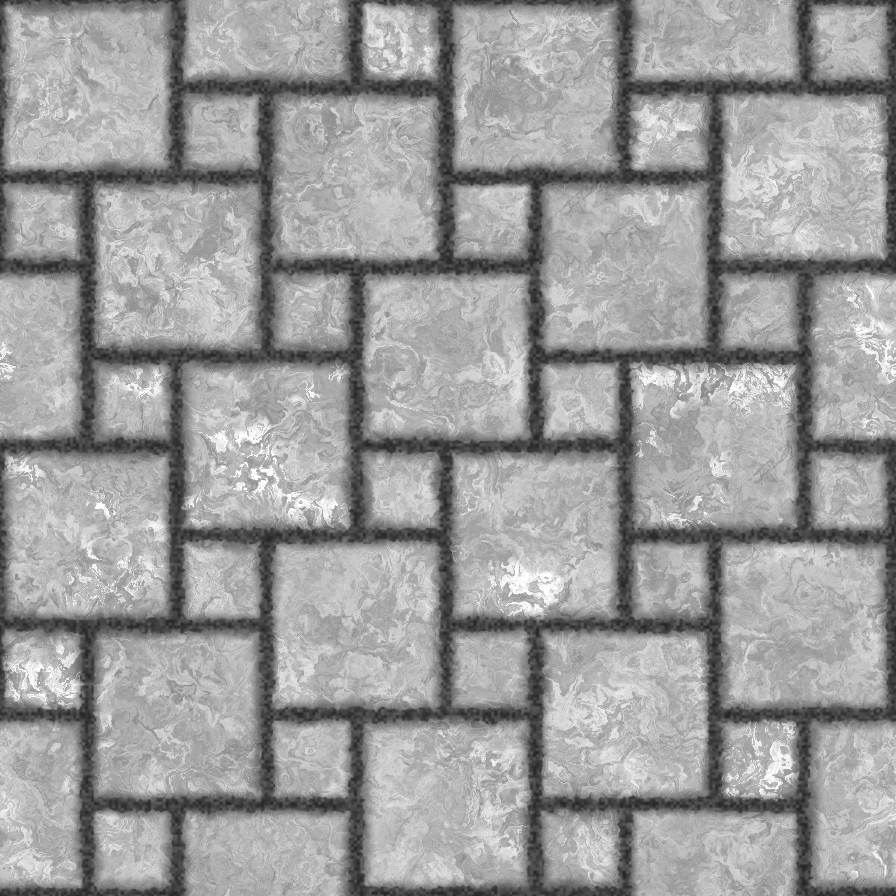
Write a WebGL 2 fragment shader that draws this texture.

```glsl
#version 300 es
precision highp float;
// Seamless grey paving: large and small square slabs in a pinwheel bond with dark gritty joints.

uniform vec2 u_resolution;
out vec4 fragColor;

const float CELLS = 10.0;                    // small-slab cells across and down
const vec2  BOND_SHIFT = vec2(0.022, -0.022); // offset of the joints, in cells
const float JOINT_HALF = 0.070;              // half width of a joint, in cells
const float JOINT_SOFT = 0.018;
const float CORNER_RADIUS = 0.12;
const float EDGE_WOBBLE = 0.035;
const float EDGE_SHADE = 0.60;               // stone brightness right beside the joint
const vec2  SHADE_REACH = vec2(0.15, 0.26);  // narrowest and widest edge shading
const vec3  STONE = vec3(0.705);
const vec3  JOINT = vec3(0.265);
const float JOINT_GRAIN = 0.20;
const float GRAIN_COUNT = 300.0;             // grit grains across the canvas
const float MARBLE_SCALE = 2.6;
const float MARBLE_CONTRAST = 0.34;
const float FLAKE_LIGHT = 0.055;
const float SLAB_VARIATION = 0.035;
const float LOCAL_PERIOD = 256.0;            // wrap of the noise inside a slab

float hash(vec2 p) {
  return fract(sin(dot(p, vec2(12.9898, 78.233))) * 43758.5453);
}

// Value noise that repeats after a whole number of lattice steps
float noise(vec2 p, float period) {
  vec2 i = floor(p), f = fract(p);
  vec2 a = mod(i, period), b = mod(i + 1.0, period);
  f = f * f * (3.0 - 2.0 * f);
  return mix(mix(hash(a), hash(vec2(b.x, a.y)), f.x),
             mix(hash(vec2(a.x, b.y)), hash(b), f.x), f.y);
}

float fbm(vec2 p) {
  float sum = 0.0, weight = 0.5;
  for (int i = 0; i < 5; i++) {
    sum += weight * noise(p, LOCAL_PERIOD);
    p = mat2(1.6, 1.2, -1.2, 1.6) * p + 7.3;
    weight *= 0.5;
  }
  return sum / 0.96875;
}

// Finds the slab holding p: xy is its lower left corner, z its side length
vec3 findSlab(vec2 p) {
  vec2 cell = floor(p);
  float k = mod(2.0 * cell.x + cell.y + 1.0, 5.0);
  if (k == 3.0) return vec3(cell, 1.0);
  vec2 offset = vec2(k == 1.0 || k == 2.0, k == 0.0 || k == 2.0);
  return vec3(cell - offset, 2.0);
}

// Distance inward from the rounded border of a slab
float borderDistance(vec2 local, float size) {
  vec2 inset = 0.5 * size - abs(local - 0.5 * size);
  return CORNER_RADIUS - length(max(CORNER_RADIUS - inset, 0.0))
       + max(min(inset.x, inset.y) - CORNER_RADIUS, 0.0);
}

// Smeared mineral pattern with sharp-rimmed flakes
float marble(vec2 p, float brightFlakes) {
  vec2 q = vec2(fbm(p), fbm(p + 31.7)) - 0.5;
  vec2 r = vec2(fbm(p * 1.5 + 5.0 * q), fbm(p * 1.5 + 5.0 * q + 17.3)) - 0.5;
  float body = fbm(p * 1.4 + 5.5 * r);
  float veins = fbm(p * 2.0 + 7.0 * r + 53.1);
  float patches = smoothstep(0.38, 0.62, fbm(p * 0.45 + 11.9));
  float flakes = smoothstep(0.53, 0.57, veins);
  float dents = 1.0 - smoothstep(0.38, 0.42, veins);
  float glints = smoothstep(0.52, 0.60, body) * smoothstep(0.54, 0.64, fbm(p * 0.5 + 71.0));
  return (body - 0.5) * MARBLE_CONTRAST
       + FLAKE_LIGHT * (flakes * (0.4 + 0.8 * patches) - 0.8 * dents)
       + 0.18 * brightFlakes * glints;
}

void main() {
  vec2 uv = gl_FragCoord.xy / u_resolution;
  vec2 p = uv * CELLS + BOND_SHIFT;

  // Slab identity and coordinates
  vec3 slab = findSlab(p);
  vec2 id = mod(slab.xy, CELLS);
  vec2 local = p - slab.xy;
  vec2 seed = 60.0 * vec2(hash(id + 3.1), hash(id + 8.7));

  // Worn, slightly uneven border
  float d = borderDistance(local, slab.z);
  d += EDGE_WOBBLE * (noise(local * 2.5 + seed, LOCAL_PERIOD) - 0.5);
  d += EDGE_WOBBLE * (noise(local * 14.0 + seed, LOCAL_PERIOD) - 0.5);

  // Stone face, darkened towards the border
  float grit = noise(uv * GRAIN_COUNT, GRAIN_COUNT) - 0.5;
  float brightFlakes = 0.3 + 0.7 * step(0.82, hash(id + 5.9));
  float tone = marble(local * MARBLE_SCALE + seed, brightFlakes);
  tone += SLAB_VARIATION * (hash(id + 1.3) - 0.5) + 0.035 * grit;
  float reach = mix(SHADE_REACH.x, SHADE_REACH.y, noise(local * 1.3 + seed + 9.0, LOCAL_PERIOD));
  float shade = mix(EDGE_SHADE, 1.0, smoothstep(0.05, reach, d));
  vec3 stone = (STONE + tone) * shade;

  // Gritty joint, deepest along its middle
  float depth = smoothstep(0.0, JOINT_HALF, d);
  vec3 joint = JOINT + JOINT_GRAIN * grit + mix(-0.025, 0.045, depth);

  float edge = d + 0.03 * grit;
  float face = smoothstep(JOINT_HALF - JOINT_SOFT, JOINT_HALF + JOINT_SOFT, edge);
  fragColor = vec4(clamp(mix(joint, stone, face), 0.0, 1.0), 1.0);
}
```
